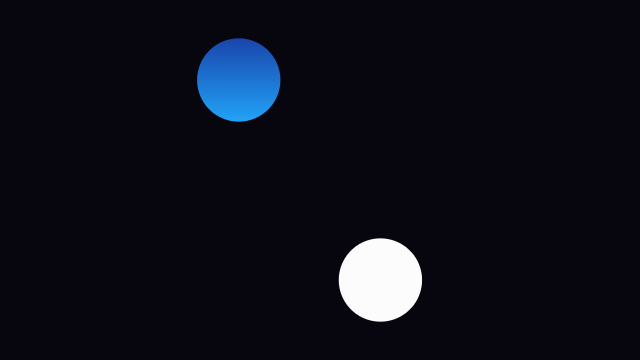
This background is drawn by a WebGL 2 fragment shader. Its source:

```glsl
#version 300 es
precision highp float;

uniform vec2 u_resolution;
out vec4 fragColor;

// Lengths are in canvas heights; x runs from the canvas centre, y from the bottom.
const float DISC_RADIUS = 0.1157;
const vec2 BLUE_CENTER = vec2(-0.2257, 0.7778);
const vec2 WHITE_CENTER = vec2(0.1678, 0.2222);

const vec3 BACKGROUND = vec3(0.027, 0.024, 0.055);
const vec3 BLUE_TOP = vec3(0.10, 0.27, 0.67);
const vec3 BLUE_BOTTOM = vec3(0.13, 0.64, 0.97);
const vec3 WHITE = vec3(0.99);

// Antialiased coverage of a disc, one pixel wide at the edge.
float discMask(vec2 p, vec2 center, float pixel) {
    float dist = length(p - center) - DISC_RADIUS;
    return clamp(0.5 - dist / pixel, 0.0, 1.0);
}

void main() {
    float pixel = 1.0 / u_resolution.y;
    vec2 p = vec2(gl_FragCoord.x - 0.5 * u_resolution.x, gl_FragCoord.y) * pixel;

    // Vertical gradient across the blue disc
    float rise = clamp(0.5 + 0.5 * (p.y - BLUE_CENTER.y) / DISC_RADIUS, 0.0, 1.0);
    vec3 blue = mix(BLUE_BOTTOM, BLUE_TOP, rise);

    // Discs over the flat background
    vec3 color = mix(BACKGROUND, blue, discMask(p, BLUE_CENTER, pixel));
    color = mix(color, WHITE, discMask(p, WHITE_CENTER, pixel));

    fragColor = vec4(color, 1.0);
}
```
